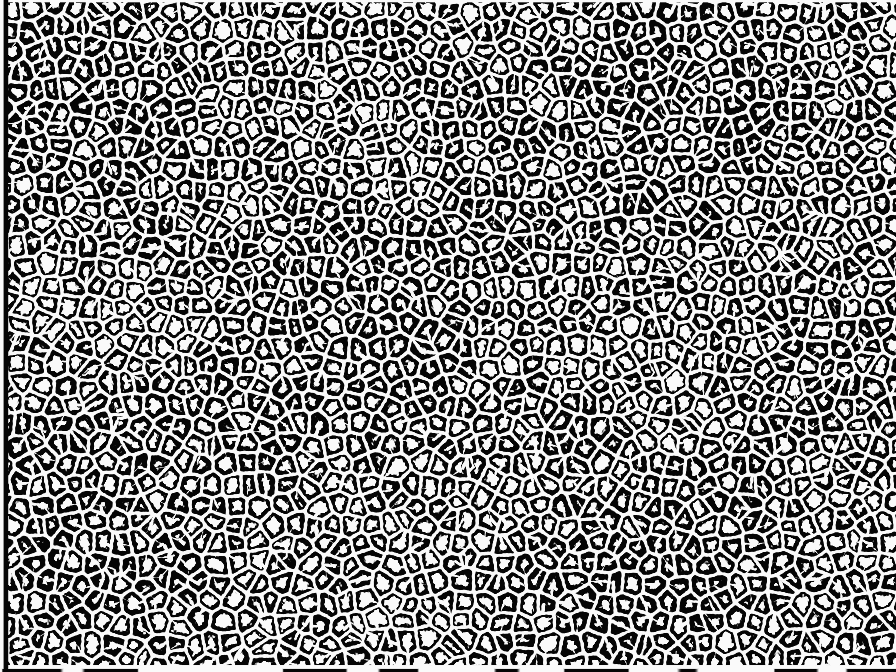
This pattern is drawn by a Shadertoy shader. Its source:

```glsl
// Draws a dense leopard print: black broken rosettes packed in a white cellular net.

const float CELLS_PER_HEIGHT = 34.0;
const float WALL_HALF_WIDTH = 0.085;
const float CORNER_ROUNDING = 0.08;
const float SITE_JITTER = 0.68;
const vec3 INK = vec3(0.02);
const vec3 PAPER = vec3(0.98);

vec2 hash2(vec2 p) {
    vec3 q = fract(p.xyx * vec3(0.1031, 0.1030, 0.0973));
    q += dot(q, q.yzx + 33.33);
    return fract((q.xx + q.yz) * q.zy);
}

float smoothMin(float a, float b, float k) {
    float h = max(k - abs(a - b), 0.0) / k;
    return min(a, b) - 0.25 * k * h * h;
}

// Staggered rows of jittered cell centres
vec2 cellSite(vec2 cell, float jitter) {
    float stagger = 0.5 * mod(cell.y, 2.0) - 0.25;
    return cell + 0.5 + vec2(stagger, 0.0) + (hash2(cell) - 0.5) * jitter;
}

// Rounded distance to the cell border; also gives the cell and its centre offset
float cellBorder(vec2 p, float jitter, out vec2 cell, out vec2 toSite) {
    vec2 base = floor(p);
    float nearest = 1e3;
    for (int y = -2; y <= 2; y++)
    for (int x = -2; x <= 2; x++) {
        vec2 c = base + vec2(x, y);
        vec2 r = cellSite(c, jitter) - p;
        float d = dot(r, r);
        if (d < nearest) { nearest = d; cell = c; toSite = r; }
    }
    float border = 2.0;
    for (int y = -2; y <= 2; y++)
    for (int x = -2; x <= 2; x++) {
        if (x == 0 && y == 0) continue;
        vec2 r = cellSite(cell + vec2(x, y), jitter) - p;
        float d = dot(0.5 * (r + toSite), normalize(r - toSite));
        border = smoothMin(border, d, CORNER_ROUNDING);
    }
    return border;
}

// Layered sines, roughly -1 to 1
float roughness(vec2 p, float phase) {
    float coarse = sin(p.x * 9.0 + phase + 1.7 * sin(p.y * 7.0 - phase));
    float fine = sin(p.y * 19.0 - phase + 1.5 * sin(p.x * 17.0 + phase));
    return 0.55 * coarse + 0.45 * fine;
}

// Signed distance to a slit running outward from the cell centre
float slit(vec2 rel, float angle, float halfWidth) {
    vec2 dir = vec2(cos(angle), sin(angle));
    return length(rel - dir * max(dot(rel, dir), 0.0)) - halfWidth;
}

// Positive inside the ink of a broken ring
float rosette(vec2 p, float wall) {
    vec2 cell, toSite;
    float border = cellBorder(p, SITE_JITTER, cell, toSite);
    vec2 shape = hash2(cell + 71.3);
    vec2 gaps = hash2(cell + 137.9);
    float rough = roughness(p, 6.283 * shape.y);

    float outer = border - wall - 0.022 * rough;
    float patches = 0.02 * sin(p.x * 0.21 + 1.0) * sin(p.y * 0.27);
    float ring = mix(0.14, 0.28, shape.x) + patches;
    float outsideHole = wall + ring + 0.075 * rough - border;

    float angle = 6.283 * gaps.x;
    float bend = 0.03 * rough;
    float slitA = slit(-toSite, angle, mix(-0.09, 0.10, gaps.y) + bend);
    float slitB = slit(-toSite, angle + 1.8 + 2.4 * shape.y,
                       mix(-0.10, 0.09, shape.x) + bend);
    return min(min(outer, outsideHole), min(slitA, slitB));
}

// Thin left rule, pale margins and a dashed foot
float addFrame(float ink, vec2 p, float height) {
    ink = min(ink, min(p.x - 0.3, min(height - 0.12 - p.y, p.y - 0.35)));
    float dashes = 0.3 * (sin(p.x * 1.3) + sin(p.x * 0.47) - 0.2);
    ink = max(ink, min(0.16 - p.y, dashes));
    return max(ink, 0.12 - abs(p.x - 0.3));
}

void mainImage(out vec4 fragColor, in vec2 fragCoord) {
    float pixel = CELLS_PER_HEIGHT / iResolution.y;
    vec2 p = fragCoord * pixel;
    float ink = addFrame(rosette(p, WALL_HALF_WIDTH), p, CELLS_PER_HEIGHT);
    float coverage = smoothstep(-0.5 * pixel, 0.5 * pixel, ink);
    fragColor = vec4(mix(PAPER, INK, coverage), 1.0);
}
```
